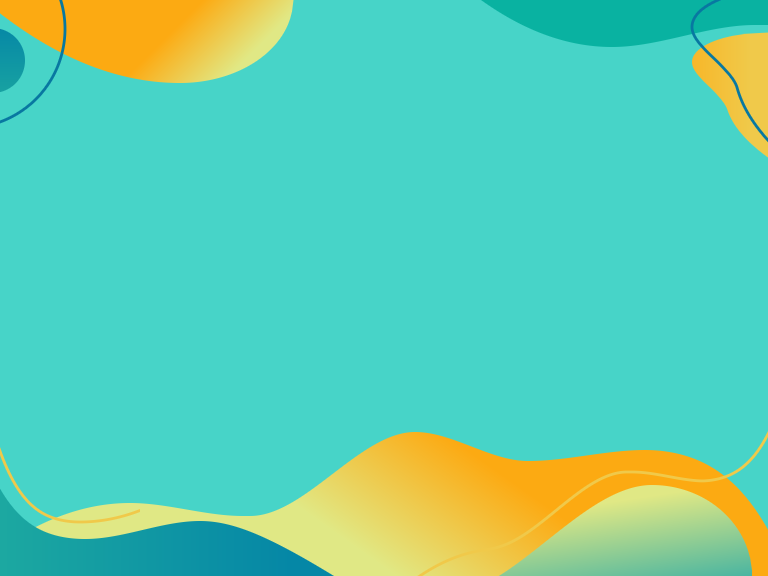
A WebGL 2 fragment shader for this background:

```glsl
#version 300 es
precision highp float;
// Flat turquoise background framed by wavy gradient blobs and thin flowing lines.

#define CANVAS vec2(7.68, 5.76)   // canvas size in design units
#define STROKE 0.014              // half width of the lines
#define TURQUOISE vec3(0.28, 0.83, 0.785)
#define GREEN vec3(0.035, 0.70, 0.63)
#define ORANGE vec3(0.99, 0.665, 0.07)
#define PALE vec3(0.88, 0.91, 0.52)
#define GOLD vec3(0.94, 0.79, 0.29)
#define TEAL vec3(0.11, 0.66, 0.63)
#define BLUE vec3(0.02, 0.53, 0.65)
#define LINE_BLUE vec3(0.03, 0.47, 0.63)

uniform vec2 u_resolution;
out vec4 fragColor;

// Squared distance past a position, zero on its other side
float rightOf(float x, float start) { float d = max(x - start, 0.0); return d * d; }
float leftOf(float x, float start) { return rightOf(-x, -start); }

// Steepening curve: quadratic plus quartic of a squared distance
float steep(float d2, float a, float b) { return d2 * (a + b * d2); }

// Quarter-ellipse profile of a squared distance
float arch(float d2, float radius) { return sqrt(max(1.0 - d2 / (radius * radius), 0.0)); }

float ramp(float a, float b, float x) { return clamp((x - a) / (b - a), 0.0, 1.0); }

// Pixel distance to the zero level of f
float pixels(float f) { return f / max(length(vec2(dFdx(f), dFdy(f))), 1e-6); }

float fill(float f) { return clamp(0.5 + pixels(f), 0.0, 1.0); }

float stroke(float f) {
    float halfWidth = STROKE * u_resolution.y / CANVAS.y;
    return clamp(0.5 + halfWidth - abs(pixels(f)), 0.0, 1.0);
}

// Bottom profiles: height above the lower edge
float orangeWave(float x) {
    return 0.73 - 0.27 * leftOf(x, 1.3)
        - 0.13 * smoothstep(1.3, 2.43, x) + 0.84 * smoothstep(2.5, 4.15, x)
        - 0.29 * smoothstep(4.15, 5.28, x) + 0.11 * smoothstep(5.28, 6.45, x)
        - steep(rightOf(x, 6.45), 0.33, 0.13);
}

float blueWave(float x) {
    return 0.37 + steep(leftOf(x, 0.85), 0.38, 0.44) + 0.18 * smoothstep(0.85, 2.0, x)
        - 0.7 * (sqrt(rightOf(x, 2.0) + 0.5625) - 0.75);
}

float paleHill(float x) {
    float rise = -0.2 + 1.11 * smoothstep(4.42, 6.52, x);
    return rise * arch(rightOf(x, 6.52), 1.0);
}

float leftLine(float x) {
    return 0.54 + steep(leftOf(x, 0.8), 0.5, 0.95) + 0.32 * rightOf(x, 0.8);
}

float rightLine(float x) {
    return 0.27 - 0.42 * leftOf(x, 5.0) + 0.77 * smoothstep(4.85, 6.27, x)
        - 0.09 * smoothstep(6.32, 7.05, x) + steep(rightOf(x, 7.0), 0.6, 0.9);
}

// Top profiles: depth below the upper edge
float orangeBlob(float x) {
    return (0.83 - 0.215 * leftOf(x, 1.8)) * arch(rightOf(x, 1.8), 1.13);
}

float greenWave(float x) {
    return 0.47 - 0.274 * leftOf(x, 6.12) - 0.22 * smoothstep(6.12, 7.55, x);
}

// Corner profiles: horizontal position at a given depth
float goldBlob(float y) {
    return 6.92 + 0.72 * (1.0 - arch(leftOf(y, 0.62), 0.29)) + 9.0 * max(0.33 - y, 0.0)
        + 0.33 * smoothstep(0.62, 1.1, y) + 1.1 * rightOf(y, 0.95);
}

float cornerLine(float y) {
    return 6.92 + steep(leftOf(y, 0.27), 3.0, 8.0)
        + 0.42 * smoothstep(0.27, 0.88, y) + 0.6 * rightOf(y, 0.65);
}

void main() {
    vec2 p = gl_FragCoord.xy / u_resolution * CANVAS;
    vec2 q = vec2(p.x, CANVAS.y - p.y);   // measured from the upper left
    vec3 color = TURQUOISE;

    // Upper left: orange blob, teal disc and arc
    vec3 tint = mix(ORANGE, PALE, ramp(2.03, 3.05, q.x + q.y));
    color = mix(color, tint, fill(orangeBlob(q.x) - q.y));
    tint = mix(BLUE, TEAL, ramp(0.25, 1.1, q.y));
    color = mix(color, tint, fill(0.325 - length(q - vec2(-0.075, 0.605))));
    color = mix(color, LINE_BLUE, stroke(length(q - vec2(-0.34, 0.29)) - 0.99));

    // Upper right: green wave, golden blob and winding line
    color = mix(color, GREEN, fill(greenWave(q.x) - q.y));
    tint = mix(mix(ORANGE, GOLD, 0.4), GOLD, ramp(6.9, 7.5, q.x));
    color = mix(color, tint, fill(q.x - goldBlob(q.y)));
    color = mix(color, LINE_BLUE, stroke(q.x - cornerLine(q.y)));

    // Lower edge: orange wave, blue wave and pale hill
    tint = mix(PALE, ORANGE, ramp(2.3, 3.75, dot(p, vec2(0.58, 0.82))));
    color = mix(color, tint, fill(orangeWave(p.x) - p.y));
    color = mix(color, mix(TEAL, BLUE, ramp(0.0, 2.9, p.x)), fill(blueWave(p.x) - p.y));
    tint = mix(PALE, vec3(0.29, 0.71, 0.63), ramp(0.8, -0.15, p.y - 0.15 * (p.x - 6.5)));
    color = mix(color, tint, fill(paleHill(p.x) - p.y));

    // Golden lines over the waves
    color = mix(color, GOLD, stroke(p.y - leftLine(p.x)) * fill(1.4 - p.x));
    color = mix(color, GOLD, stroke(p.y - rightLine(p.x)));

    fragColor = vec4(color, 1.0);
}
```
